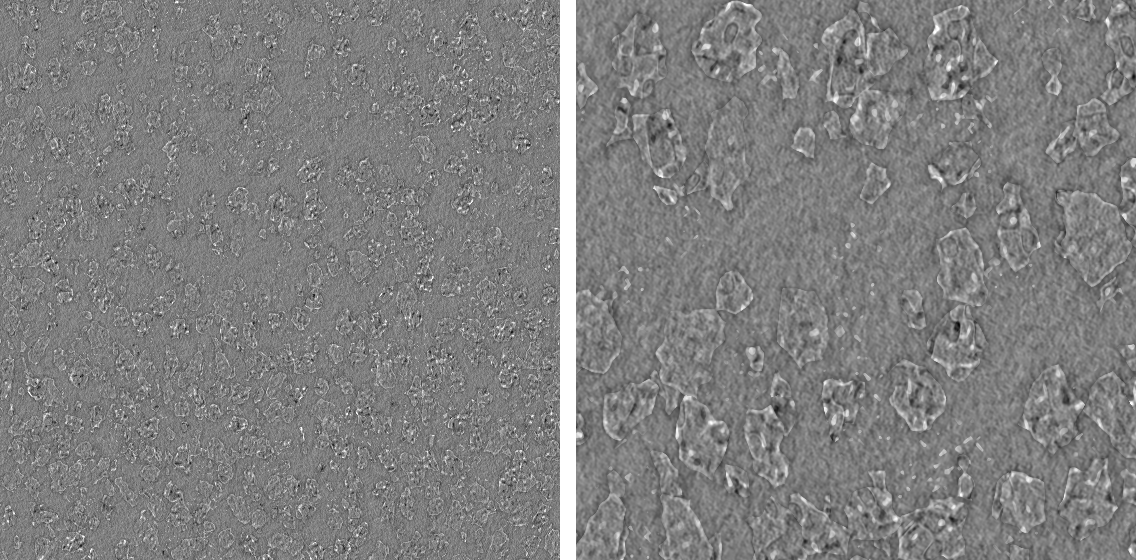
Left: the whole. Right: its middle third, enlarged.
Reproduce this texture map procedurally as a WebGL 1 fragment shader.

```glsl
precision highp float;
// Grey gravel bed: angular upright stones and thin shards over gritty ground.
// Each jittered grid cell may hold a stone cut from random half-planes; all
// textures are balanced reliefs, so stones stand out by rim, halo and grain.

uniform vec2 u_resolution;

const float BASE_GREY = 0.501;
const int SIDES = 7;

float hash(vec2 p) {
  return fract(sin(dot(p, vec2(127.1, 311.7))) * 43758.5);
}

float noise(vec2 p) {
  vec2 i = floor(p), f = fract(p);
  f = f * f * (3.0 - 2.0 * f);
  return mix(mix(hash(i), hash(i + vec2(1.0, 0.0)), f.x),
             mix(hash(i + vec2(0.0, 1.0)), hash(i + vec2(1.0, 1.0)), f.x), f.y);
}

float bump(float x, float width) {
  return exp(-x * x / (width * width));
}

mat2 rotation(float a) {
  float c = cos(a), s = sin(a);
  return mat2(c, -s, s, c);
}

// Noise lit from the upper left: zero on average, so it adds no broad tone
float relief(vec2 p) {
  return noise(p) - noise(p + vec2(-0.65, 0.75));
}

// Pale line with a dark line beside it along a noise contour
float ridge(vec2 p, float width) {
  float x = noise(p) - 0.5;
  return bump(x, width) - bump(x - 1.9 * width, width);
}

// Share of occupied cells: crowded below and at the left, open above the middle
float stoneDensity(vec2 p) {
  float upper = smoothstep(0.36, 0.50, p.y);
  float open = upper * bump(p.x - 0.48, 0.24);
  return 0.95 - 0.16 * upper - 0.22 * open + 0.2 * (noise(p * 6.0) - 0.5);
}

// Signed distance to an irregular polygon inscribed in an ellipse
float polygonDistance(vec2 q, vec2 halfSize, float seed) {
  float d = -1.0;
  for (int i = 0; i < SIDES; i++) {
    float k = float(i);
    float a = 6.2832 * (k + 0.8 * hash(vec2(seed * 91.0, k))) / float(SIDES);
    vec2 dir = vec2(cos(a), sin(a));
    float reach = mix(0.65, 1.05, hash(vec2(k + 9.0, seed * 57.0)));
    d = max(d, dot(q, dir) - reach * length(halfSize * dir));
  }
  return d;
}

// Nearest stone of a layer: x distance, yz local position, w seed
vec4 nearestStone(vec2 p, vec2 cells, vec2 halfSize, float share, float salt) {
  vec4 best = vec4(1.0, 0.0, 0.0, 0.0);
  vec2 home = floor(p * cells);
  for (int y = -1; y <= 1; y++) {
    for (int x = -1; x <= 1; x++) {
      vec2 id = home + vec2(float(x), float(y));
      vec2 key = id + salt;
      vec2 jitter = vec2(hash(key + 3.1), hash(key + 7.7)) - 0.5;
      vec2 center = (id + 0.5 + 0.75 * jitter) / cells;
      if (hash(key + 1.3) < share * stoneDensity(center)) {
        float seed = hash(key + 5.9);
        float tilt = 0.8 * (hash(key + 2.4) + hash(key + 8.2) - 1.0);
        vec2 q = rotation(tilt) * (p - center);
        vec2 size = halfSize * mix(vec2(0.6), vec2(1.25),
                                   vec2(hash(key + 4.6), hash(key + 6.5)));
        float d = polygonDistance(q, size, seed);
        if (d < best.x) best = vec4(d, q, seed);
      }
    }
  }
  return best;
}

// Ground grit with flaky ridges, faint upright cracks and clustered specks
float groundTone(vec2 p, float grain) {
  float flakes = ridge(p * vec2(80.0, 62.0) + 5.0, 0.06);
  float crack = bump(noise(p * vec2(34.0, 13.0) + 5.0) - 0.5, 0.015);
  float cluster = smoothstep(0.4, 0.75, noise(p * 30.0 + 11.0));
  float speck = smoothstep(0.80, 0.92, noise(rotation(0.7) * p * 290.0 + 71.0));
  return 0.19 * grain + 0.04 * relief(p * 170.0 + 31.0) + 0.03 * flakes
       - 0.03 * crack + cluster * (0.24 * speck - 0.012);
}

// Fractured stone face: crisp chips, pits and veins along the stone axis
float faceTone(vec2 q, float seed, float grain) {
  float rough = mix(0.4, 1.4, fract(seed * 13.7));
  vec2 shift = vec2(seed * 83.0, seed * 47.0);
  float chips = relief(q * vec2(290.0, 180.0) + shift);
  float veins = ridge(q * vec2(130.0, 75.0) + shift.yx, 0.07);
  float glint = smoothstep(0.28, 0.55, chips);
  float pit = smoothstep(0.28, 0.6, -chips);
  return 0.24 * grain
       + rough * (0.10 * chips + 0.20 * glint - 0.13 * pit + 0.09 * veins - 0.012);
}

// Adds one layer of stones with halo, broken rim and fractured face
float addStones(float tone, vec4 stone, vec2 p, float grain, float edge) {
  float d = stone.x + 0.006 * (noise(p * 140.0) - 0.5);
  float inside = smoothstep(edge, -edge, d);
  float halo = exp(-max(d, 0.0) / 0.0020) * (1.0 - inside);
  float broken = smoothstep(0.3, 0.75, noise(p * 110.0 + 17.0));
  float rim = bump(d + 0.0012, 0.0012) * mix(0.15, 1.0, broken);
  tone = mix(tone, faceTone(stone.yz, stone.w, grain), inside);
  return tone - 0.125 * halo + 0.17 * rim;
}

void main() {
  vec2 p = gl_FragCoord.xy / u_resolution.y;
  float edge = 0.6 / u_resolution.y;
  float grain = 0.5 * relief(rotation(0.5) * p * 340.0)
              + 0.6 * relief(rotation(1.1) * p * 640.0 + 19.0);

  vec4 shards = nearestStone(p, vec2(38.0, 28.0), vec2(0.006, 0.015), 0.6, 40.0);
  vec4 stones = nearestStone(p, vec2(24.0, 18.0), vec2(0.0165, 0.027), 0.95, 0.0);

  float tone = groundTone(p, grain);
  tone = addStones(tone, shards, p, grain, edge);
  tone = addStones(tone, stones, p, grain, edge);
  gl_FragColor = vec4(vec3(clamp(BASE_GREY + tone, 0.0, 1.0)), 1.0);
}
```
